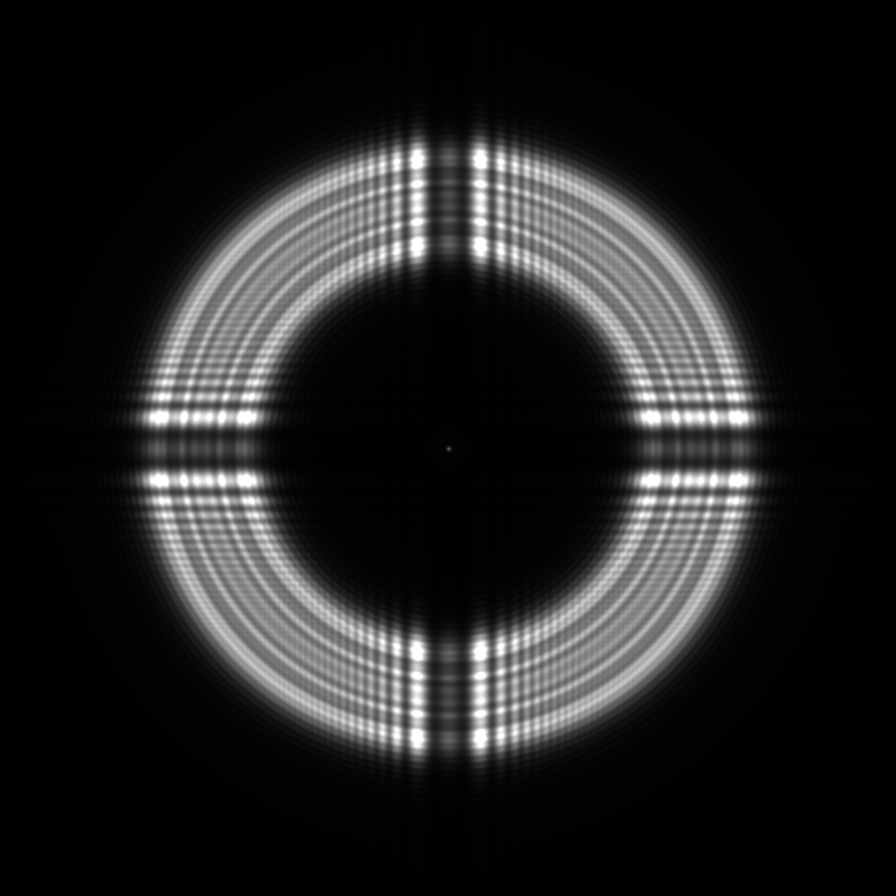
Reproduce this background procedurally as a three.js fragment shader.

```glsl
// Defocused annular aperture: a bright ring with diffraction fringes, crossed by
// two thin vanes. The ring is a Fresnel slit along the radius; each vane adds a
// damped chirp wave, and the intensities multiply.
varying vec2 vUv;

const float PI = 3.14159265;
const float FRINGE = 0.0229; // canvas length of one Fresnel unit

// Fresnel integrals (C, S) by rational auxiliary functions
vec2 fresnel(float u) {
  float x = abs(u);
  float f = (1.0 + 0.926 * x) / (2.0 + x * (1.792 + 3.104 * x));
  float g = 1.0 / (2.0 + x * (4.142 + x * (3.492 + 6.67 * x)));
  float phase = 0.5 * PI * x * x;
  float s = sin(phase);
  float c = cos(phase);
  return sign(u) * vec2(0.5 + f * s - g * c, 0.5 - f * c - g * s);
}

// Light through the gap between the inner and outer radius
float ringIntensity(float r) {
  vec2 wave = fresnel((0.3516 - r) / FRINGE) - fresnel((0.2018 - r) / FRINGE);
  return 0.5 * dot(wave, wave);
}

// Shadow of a thin vane: unit wave minus a fading chirp
float vaneIntensity(float offset) {
  float u = offset / FRINGE;
  float amplitude = 0.62 * exp(-0.52 * (sqrt(u * u + 0.2) - 0.447));
  float phase = PI * (0.5 * u * u - 0.25);
  vec2 wave = vec2(1.0, 0.0) - amplitude * vec2(cos(phase), sin(phase));
  return dot(wave, wave);
}

void main() {
  vec2 p = vUv - vec2(0.501, 0.499);
  float r = length(p);

  // Ring crossed by the vertical and horizontal vanes
  float light = 0.53 * ringIntensity(r) * vaneIntensity(p.x) * vaneIntensity(p.y);

  // Tiny bright spot on the axis, with a faint halo
  light += 0.32 * exp(-r * r / 0.000006) + 0.012 * exp(-r * r / 0.0003);

  gl_FragColor = vec4(vec3(clamp(light + 0.003, 0.0, 1.0)), 1.0);
}
```
